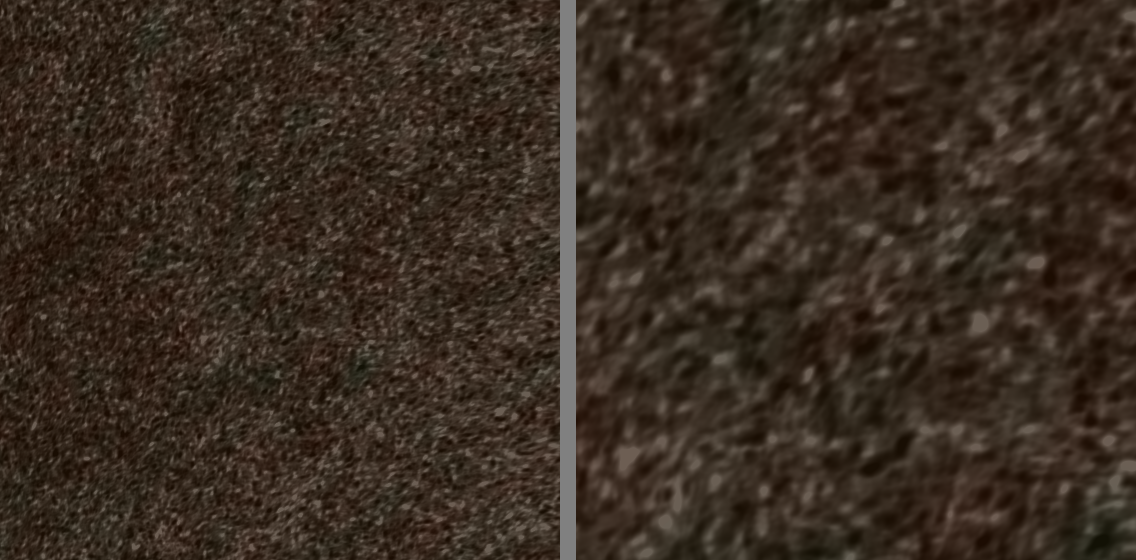
Left: the whole. Right: its middle third, enlarged.
Reproduce this texture procedurally as a WebGL 2 fragment shader.

```glsl
#version 300 es
precision highp float;
// Dark brown, soft granular ground: small slanted grains, light and dark,
// are scattered by cellular noise at several scales and summed into a height
// that sets the tone. Grains grow larger and lighter towards the right.

uniform vec2 u_resolution;
out vec4 outColor;

const float GRAIN_CELLS = 98.0;      // cells across the canvas
const float FINE_CELLS = 173.0;
const float PATCH_CELLS = 11.0;
const float TINT_CELLS = 15.0;
const float SPECK_CELLS = 13.0;
const float GRAIN_WEIGHT = 0.90;
const float FINE_WEIGHT = 0.30;
const float PATCH_WEIGHT = 0.25;
const float SPECK_WEIGHT = 1.5;
const float SIDE_LIGHT = 0.9;        // brightening from left to right
const float SLIMNESS = 0.55;         // grain width over length
const float LEAN_LEFT = 0.95;        // grain angle in radians
const float LEAN_RIGHT = 0.58;
const float LEAN_SPREAD = 1.5;
const float MID_TONE = 0.209;
const float CONTRAST = 0.28;
const vec3 BROWN_SHIFT = vec3(0.0, 0.050, 0.092);
const vec3 RED_TINT = vec3(0.006, -0.003, -0.002);

vec4 hash4(vec3 p) {
  vec4 q = fract(p.xyzx * vec4(0.1031, 0.1030, 0.0973, 0.1099));
  q += dot(q, q.wzxy + 33.33);
  return fract((q.xxyz + q.yzzw) * q.zywx);
}

// Sum of slanted soft ellipses of random sign, with a deviation near one.
float grains(vec2 p, float lean, float seed) {
  vec2 cell = floor(p);
  float total = 0.0;
  for (int y = -1; y <= 1; y++) {
    for (int x = -1; x <= 1; x++) {
      for (int k = 0; k < 2; k++) {
        vec2 id = cell + vec2(x, y);
        vec4 rnd = hash4(vec3(id + 7.0, seed + float(k) * 5.7));
        vec2 d = p - id - rnd.xy;
        float angle = lean + (rnd.z - 0.5) * LEAN_SPREAD;
        float c = cos(angle), s = sin(angle);
        d = vec2(c * d.x + s * d.y, (c * d.y - s * d.x) / SLIMNESS);
        float body = max(0.0, 1.0 - dot(d, d));
        total += body * body * (rnd.w * 2.0 - 1.0);
      }
    }
  }
  return total / 0.48;
}

// Rare round pits and light crumbs, each kept inside its own cell.
float specks(vec2 p) {
  vec4 rnd = hash4(vec3(floor(p) + 3.0, 41.0));
  float radius = mix(0.12, 0.22, rnd.z);
  float d = length(fract(p) - mix(vec2(0.25), vec2(0.75), rnd.xy)) / radius;
  float kind = step(0.88, rnd.w) - step(rnd.w, 0.2);
  return kind * (1.0 - smoothstep(0.2, 1.0, d));
}

void main() {
  vec2 p = gl_FragCoord.xy / min(u_resolution.x, u_resolution.y);
  float lean = mix(LEAN_LEFT, LEAN_RIGHT, p.x);

  // Widen the grains to the right and bend their rows a little.
  vec2 q = vec2(p.x * (1.15 - 0.19 * p.x), p.y * 1.02);
  q += 0.003 * sin(q.yx * vec2(31.0, 37.0) + 2.0 * sin(q * 17.0));

  // Height from all scales.
  float height = GRAIN_WEIGHT * grains(q * GRAIN_CELLS, lean, 1.0);
  height += FINE_WEIGHT * grains(q * FINE_CELLS, lean, 13.0);
  height += PATCH_WEIGHT * grains(p * PATCH_CELLS, lean, 23.0);
  height += SPECK_WEIGHT * specks(q * SPECK_CELLS);
  height += SIDE_LIGHT * (p.x - 0.5) - 0.15 * (p.y - 0.5);

  // Tone and faint red to olive drift.
  float tone = MID_TONE * exp(CONTRAST * clamp(height, -2.6, 2.5));
  vec3 color = vec3(tone) - BROWN_SHIFT;
  color += RED_TINT * grains(p * TINT_CELLS, lean, 31.0);
  outColor = vec4(clamp(color, 0.0, 1.0), 1.0);
}
```
